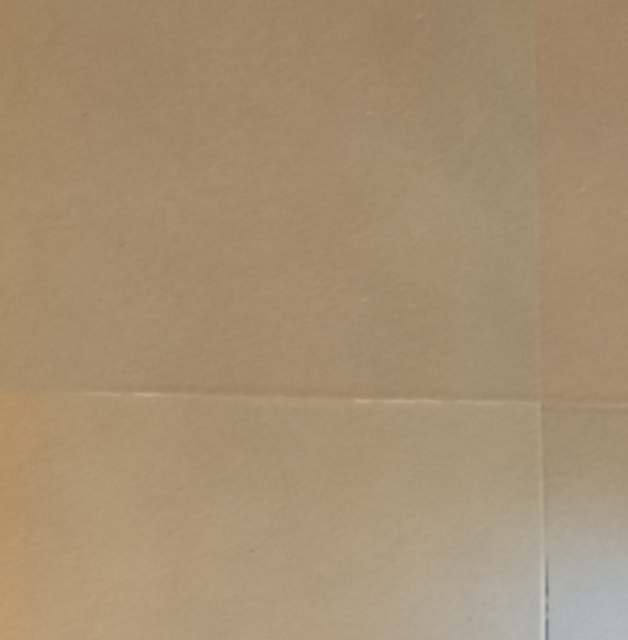
This texture is drawn by a WebGL 2 fragment shader. Its source:

```glsl
#version 300 es
precision highp float;
// Creased brown cardboard with soft mottling, paper grain and a cool glow in one corner.
uniform vec2 u_resolution;
out vec4 fragColor;

float hash(vec2 p) {
  vec3 q = fract(vec3(p.xyx) * 0.1031);
  q += dot(q, q.yzx + 33.33);
  return fract((q.x + q.y) * q.z);
}

float noise(vec2 p) {
  vec2 i = floor(p), f = fract(p);
  f = f * f * (3.0 - 2.0 * f);
  return mix(mix(hash(i), hash(i + vec2(1, 0)), f.x),
             mix(hash(i + vec2(0, 1)), hash(i + vec2(1, 1)), f.x), f.y);
}

// Layered noise centred on zero
float mottle(vec2 p) {
  float sum = 0.0, amp = 0.5;
  for (int i = 0; i < 4; i++) {
    sum += amp * (noise(p) - 0.5);
    p = mat2(1.6, 1.2, -1.2, 1.6) * p + 17.3;
    amp *= 0.6;
  }
  return sum;
}

// Soft line profile around zero distance
float ridge(float d, float width) {
  return exp(-d * d / (width * width));
}

void main() {
  vec2 uv = gl_FragCoord.xy / u_resolution;
  vec2 p = gl_FragCoord.xy / u_resolution.y;

  // Signed distances to the two slightly crooked folds
  float wobble = 0.004 * (noise(vec2(uv.x * 16.0, 3.0)) - 0.5) + 0.002 * (noise(vec2(uv.x * 60.0, 6.0)) - 0.5);
  float across = uv.y - (0.388 - 0.023 * uv.x + wobble);
  float upright = uv.x - (0.868 - 0.017 * uv.y + 0.003 * (noise(vec2(5.0, uv.y * 25.0)) - 0.5));
  float lower = smoothstep(0.012, -0.012, across);
  float right = smoothstep(-0.006, 0.006, upright);

  // Panel tones: darker above, paler towards the bottom
  vec3 upper = mix(vec3(0.640, 0.549, 0.432), vec3(0.617, 0.520, 0.403), smoothstep(0.65, 1.0, uv.y));
  vec3 base = mix(vec3(0.692, 0.612, 0.500), vec3(0.655, 0.572, 0.455), smoothstep(0.0, 0.37, uv.y));
  vec3 color = mix(upper, base, lower);

  // Warm left edge and a faint greenish drift before the upright fold
  color += vec3(0.022, -0.006, -0.040) * exp(-uv.x * 10.0) * mix(0.75, 1.2, lower);
  color += vec3(0.010, -0.004, -0.014) * lower * smoothstep(0.5, 0.0, uv.x);
  color += vec3(-0.010, 0.003, 0.003) * smoothstep(0.5, 0.84, uv.x) * (1.0 - right);
  color += vec3(0.002, -0.006, -0.003) * right * (1.0 - lower);
  color -= vec3(0.030, 0.028, 0.026) * right * lower * smoothstep(0.08, 0.3, uv.y);

  // Cool light spreading from the lower right corner
  float reach = length(vec2((1.0 - uv.x) * 0.60, uv.y));
  float glow = pow(smoothstep(0.34, 0.0, reach), 1.2);
  color = mix(color, vec3(0.685, 0.715, 0.735), glow * mix(0.9, 1.0, right));

  // Cloudy stains, fibres whose slant wanders, and fine speckle
  color += vec3(0.041, 0.041, 0.038) * mottle(p * 6.0 + 4.0);
  color += vec3(0.012, -0.002, -0.010) * mottle(p * 9.0 + 31.0);
  vec2 bent = p + 0.012 * vec2(noise(p * 9.0), noise(p * 9.0 + 40.0));
  vec2 slant = mat2(0.92, -0.39, 0.39, 0.92) * bent;
  float fibre = noise(slant * vec2(75.0, 150.0)) - 0.5;
  float grain = noise(p * 230.0 + 9.0) - 0.5;
  float patchy = 0.6 + 0.8 * noise(p * 14.0 + 60.0);
  color += 0.016 * fibre * patchy + 0.017 * grain;

  // Horizontal fold: broken lit edge with a diffuse shadow above
  float worn = smoothstep(0.45, 0.8, noise(vec2(uv.x * 10.0 + 2.0, 8.0)));
  float nicks = smoothstep(0.15, 0.85, noise(vec2(uv.x * 45.0, 1.0)));
  float visible = smoothstep(0.06, 0.25, uv.x);
  color += vec3(0.080, 0.079, 0.074) * ridge(across, 0.0034) * (0.22 + 0.85 * worn * nicks) * visible;
  color += 0.014 * ridge(across + 0.004, 0.008) * visible * (1.0 - right);
  color -= 0.018 * ridge(across - 0.010, 0.008) * visible;
  color -= 0.016 * ridge(across + 0.010, 0.006) * right;

  // Upright fold: barely there above, bright and shaded near the bottom
  float foot = smoothstep(0.20, 0.03, uv.y);
  float chipped = smoothstep(0.1, 0.8, noise(vec2(2.0, uv.y * 80.0)));
  float faded = noise(vec2(7.0, uv.y * 14.0));
  color += vec3(0.9, 1.0, 1.0) * ridge(upright + 0.003, 0.0042) * (0.016 * faded + 0.016 * lower + 0.07 * foot);
  color -= ridge(upright - 0.004, 0.0038) * (0.020 * faded + 0.010 * lower) * chipped;
  color -= ridge(upright - 0.004, 0.0030) * 0.17 * smoothstep(0.14, 0.09, uv.y) * (0.35 + 0.65 * chipped);

  // Sparse soft flecks, pale and dark
  for (int i = 0; i < 10; i++) {
    float id = float(i);
    vec2 center = vec2(hash(vec2(id, 2.7)), hash(vec2(id, 9.1)));
    vec2 d = mat2(0.85, -0.53, 0.53, 0.85) * (uv - center) * vec2(200.0, 330.0);
    color += exp(-dot(d, d)) * mix(-0.035, 0.05, step(0.5, hash(vec2(id, 5.3))));
  }

  fragColor = vec4(clamp(color, 0.0, 1.0), 1.0);
}
```
